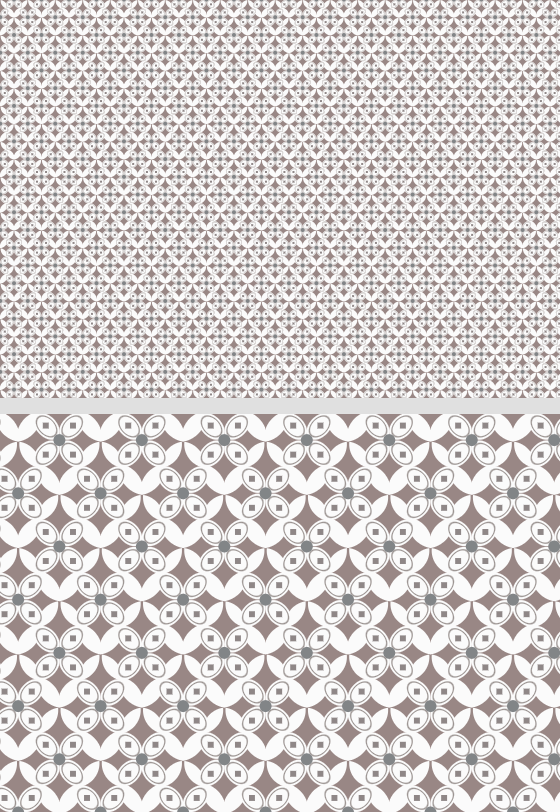
Top: the whole. Bottom: its middle third, enlarged.
Reproduce this pattern procedurally as a WebGL 1 fragment shader.

```glsl
precision highp float;
// Half-drop lattice of four-petalled flowers alternating with white leaf crosses
// on a taupe ground. Petals are ellipses, leaves are two-circle lenses whose
// upper pair is fuller and joins into a V. All edges use pixel coverage.

uniform vec2 u_resolution;

// Fraction of a pixel covered by a shape, from its signed distance.
float coverage(float dist, float pixel) {
    return clamp(0.5 - dist / pixel, 0.0, 1.0);
}

// Rotates p so that the x axis lies along the unit vector dir.
vec2 alongAxis(vec2 p, vec2 dir) {
    return vec2(dot(p, dir), dot(p, vec2(-dir.y, dir.x)));
}

// Offset from the nearest point of a rectangular lattice.
vec2 repeatAround(vec2 p, vec2 period) {
    return mod(p + 0.5 * period, period) - 0.5 * period;
}

// Four diagonal petals around a flower centre.
float petalDistance(vec2 p) {
    vec2 q = alongAxis(abs(p) - vec2(0.155, 0.166), normalize(vec2(0.70, 0.74)));
    return (length(q / vec2(0.19, 0.125)) - 1.0) * 0.125;
}

// Pointed leaf along the x axis, with its two arcs' radius and half width.
float lensDistance(vec2 p, float radius, float halfWidth) {
    return length(vec2(p.x, abs(p.y) + radius - halfWidth)) - radius;
}

// Four leaves around a gap, the upper two wider and longer.
float leafDistance(vec2 p) {
    vec2 dir = normalize(vec2(0.5, 0.645));
    vec2 upper = alongAxis(vec2(abs(p.x), p.y) - vec2(0.130, 0.168), dir);
    vec2 lower = alongAxis(vec2(abs(p.x), -p.y) - vec2(0.138, 0.178), dir);
    return min(lensDistance(upper, 0.338, 0.100), lensDistance(lower, 0.290, 0.080));
}

float squareDistance(vec2 p, float halfSize) {
    vec2 q = abs(p) - halfSize;
    return max(q.x, q.y);
}

void main() {
    // One unit is the horizontal distance between flowers.
    float pixel = 20.37 / u_resolution.x;
    vec2 p = gl_FragCoord.xy * pixel - vec2(0.01, 11.27);

    // Flowers and leaf crosses take turns along both directions.
    vec2 spacing = vec2(0.5, 0.645);
    vec2 period = 2.0 * spacing;
    vec2 flowerA = repeatAround(p, period);
    vec2 flowerB = repeatAround(p - spacing, period);
    vec2 leafA = repeatAround(p - vec2(spacing.x, 0.0), period);
    vec2 leafB = repeatAround(p - vec2(0.0, spacing.y), period);

    vec3 white = vec3(0.985);
    vec3 color = vec3(0.60, 0.53, 0.52);

    // White leaves
    float leaf = min(leafDistance(leafA), leafDistance(leafB));
    color = mix(color, white, coverage(leaf, pixel));

    // Petals with a fine inset outline
    float petal = min(petalDistance(flowerA), petalDistance(flowerB));
    color = mix(color, white, coverage(petal, pixel));
    float outline = coverage(petal + 0.022, pixel) - coverage(petal + 0.034, pixel);
    color = mix(color, vec3(0.60, 0.57, 0.56), outline);

    // Square in each petal and round flower heart
    vec2 petalCentre = vec2(0.165, 0.176);
    float square = min(squareDistance(abs(flowerA) - petalCentre, 0.036),
                       squareDistance(abs(flowerB) - petalCentre, 0.036));
    color = mix(color, vec3(0.56, 0.53, 0.53), coverage(square, pixel));
    float heart = min(length(flowerA), length(flowerB)) - 0.072;
    color = mix(color, vec3(0.51, 0.52, 0.53), coverage(heart, pixel));

    gl_FragColor = vec4(color, 1.0);
}
```
